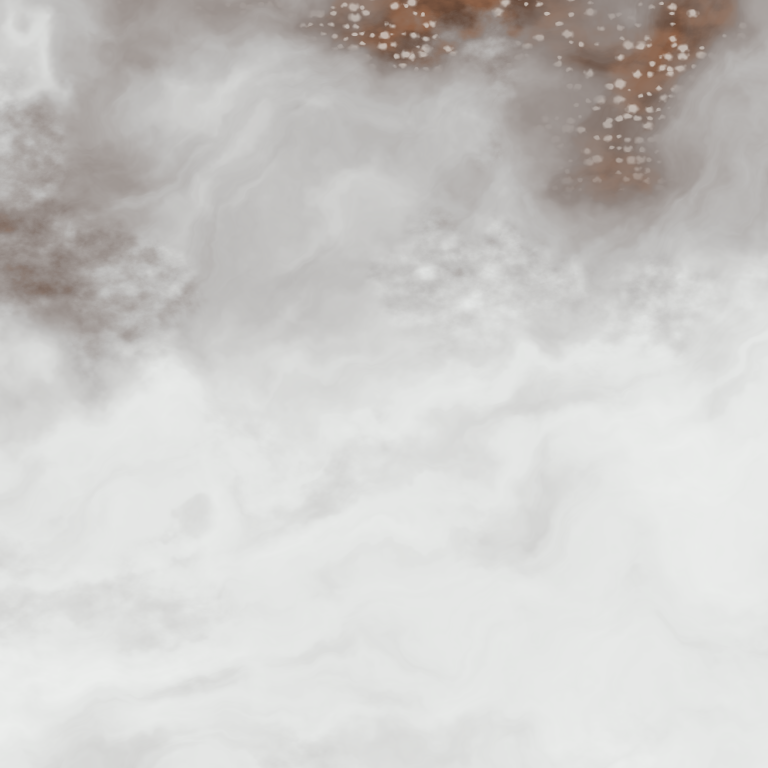
Write a three.js fragment shader that draws this texture.

```glsl
// Thick white cloud deck seen from above, thinning upward to haze and rust-brown ground.
#define GROUND_DARK vec3(0.38, 0.27, 0.21)
#define GROUND_RUST vec3(0.56, 0.39, 0.29)
#define HAZE_MAUVE vec3(0.57, 0.53, 0.51)
#define CLOUD_GREY vec3(0.74, 0.735, 0.73)
#define CLOUD_WHITE vec3(0.89, 0.895, 0.89)
#define CLOUD_BRIGHT vec3(0.96, 0.965, 0.96)
#define WARP 0.26
#define BILLOW 1.7
#define STREAK 0.8
#define POPCORN 1.5
#define PUFF_CELLS 75.0

varying vec2 vUv;

float hash(vec2 p) {
  vec3 q = fract(vec3(p.xyx) * 0.1031);
  q += dot(q, q.yzx + 33.33);
  return fract((q.x + q.y) * q.z);
}

float noise(vec2 p) {
  vec2 i = floor(p), f = fract(p);
  f = f * f * f * (f * (f * 6.0 - 15.0) + 10.0);
  return mix(mix(hash(i), hash(i + vec2(1.0, 0.0)), f.x),
             mix(hash(i + vec2(0.0, 1.0)), hash(i + 1.0), f.x), f.y);
}

// Fractal noise centred on zero
float fbm(vec2 p) {
  float sum = 0.0, amp = 0.5;
  for (int i = 0; i < 6; i++) {
    sum += amp * (noise(p) - 0.5);
    p = mat2(1.6, 1.2, -1.2, 1.6) * p + 11.7;
    amp *= 0.5;
  }
  return sum;
}

// Noise drawn out along a direction given in radians
float streaks(vec2 p, float angle, vec2 scale) {
  float c = cos(angle), s = sin(angle);
  return fbm(vec2(c * p.x + s * p.y, c * p.y - s * p.x) * scale);
}

float blob(vec2 p, vec2 centre, vec2 radius) {
  vec2 q = (p - centre) / radius;
  return exp(-dot(q, q));
}

// Small round clouds, one chance per cell
float puffs(vec2 p) {
  vec2 g = p * PUFF_CELLS, cell = floor(g);
  float cover = 0.0;
  for (int y = -1; y <= 1; y++) {
    for (int x = -1; x <= 1; x++) {
      vec2 id = cell + vec2(x, y);
      vec2 centre = id + 0.2 + 0.6 * vec2(hash(id), hash(id + 57.0));
      float size = 0.15 + 0.4 * pow(hash(id + 91.0), 2.0);
      float present = step(0.5, hash(id + 23.0) + 1.2 * fbm(id * 0.12));
      vec2 off = (g - centre) * vec2(0.85, 1.15);
      float dist = length(off) + 0.25 * (noise(g * 3.0) - 0.5);
      cover = max(cover, present * (1.0 - smoothstep(size * 0.4, size + 0.15, dist)));
    }
  }
  return cover;
}

// Places where the cloud opens
float openings(vec2 p) {
  return 2.1 * blob(p, vec2(0.55, 1.01), vec2(0.12, 0.09))
       + 2.0 * blob(p, vec2(0.88, 0.97), vec2(0.19, 0.09))
       + 1.1 * blob(p, vec2(0.77, 0.81), vec2(0.12, 0.10))
       + 1.2 * blob(p, vec2(0.10, 0.63), vec2(0.11, 0.11))
       + 0.7 * blob(p, vec2(0.13, 0.81), vec2(0.12, 0.08))
       + 0.6 * blob(p, vec2(0.36, 1.02), vec2(0.20, 0.07));
}

// Cloud depth to colour: 0 ground, 1 mauve haze, 2 grey, 3 white, 4 brightest
vec3 cloudColour(float depth, vec3 ground) {
  vec3 col = mix(ground, HAZE_MAUVE, clamp(depth, 0.0, 1.0));
  col = mix(col, CLOUD_GREY, clamp(depth - 1.0, 0.0, 1.0));
  col = mix(col, CLOUD_WHITE, clamp(depth - 2.0, 0.0, 1.0));
  return mix(col, CLOUD_BRIGHT, clamp(depth - 3.0, 0.0, 1.0));
}

void main() {
  vec2 p = vUv;
  vec2 q = p + WARP * vec2(fbm(p * 5.0 + 3.0), fbm(p * 5.0 + 41.0));

  // Solid deck below, uneven veil above
  float edge = q.y - 0.08 * smoothstep(0.0, 0.4, q.x);
  float deck = 1.0 - smoothstep(0.43, 0.61, edge);
  float depth = mix(2.1, 3.0, deck) - openings(q);
  depth += 0.25 * blob(q, vec2(0.42, 0.82), vec2(0.2, 0.1));
  depth += 0.5 * blob(q, vec2(0.075, 0.93), vec2(0.014, 0.09));

  // Soft billows, shallow streaks in the deck, steeper wisps in the veil
  depth += BILLOW * mix(1.0, 0.5, deck) * fbm(q * 6.0 + 70.0);
  depth += STREAK * deck * streaks(q, 0.22, vec2(4.0, 17.0));
  depth += STREAK * (1.0 - deck) * streaks(q + 5.0, 0.65, vec2(5.0, 19.0));

  // Patches of fine clumpy cloud
  float patches = smoothstep(0.04, 0.2, fbm(p * 5.0 + 130.0));
  depth += POPCORN * patches * mix(1.0, 0.35, deck) * fbm(p * vec2(36.0, 48.0));

  // Mottled ground and bright puffs in the clearings
  float mottle = smoothstep(-0.25, 0.25, fbm(p * vec2(22.0, 38.0) + 9.0));
  vec3 col = cloudColour(depth, mix(GROUND_DARK, GROUND_RUST, mottle));
  float clearing = (1.0 - smoothstep(0.4, 1.5, depth)) * smoothstep(0.7, 0.85, p.y);
  col = mix(col, vec3(0.82, 0.80, 0.78), 0.8 * clearing * puffs(p));
  gl_FragColor = vec4(col, 1.0);
}
```
